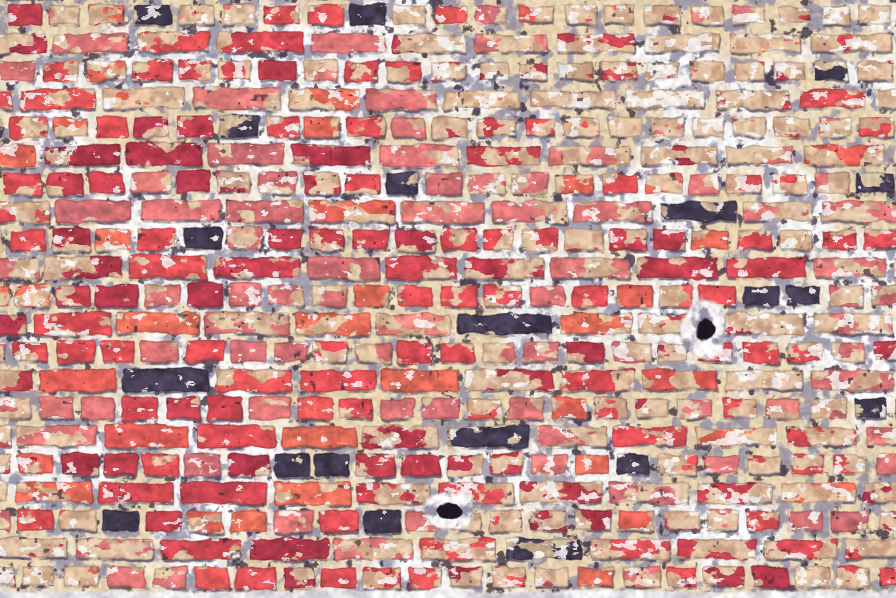
A Shadertoy shader for this texture:

```glsl
#define ROWS 21.25
#define COLS 10.5
#define ROW_SHIFT 0.25
#define JOINT 0.0042
#define RAGGED 0.011
#define WEAR 0.60
#define DARK_SHARE 0.055
#define GRAIN 150.0

const vec3 RED = vec3(0.87, 0.32, 0.34);
const vec3 CRIMSON = vec3(0.70, 0.23, 0.30);
const vec3 ORANGE = vec3(0.90, 0.44, 0.36);
const vec3 ROSE = vec3(0.87, 0.55, 0.54);
const vec3 SLATE = vec3(0.27, 0.24, 0.32);
const vec3 SOOT = vec3(0.20, 0.15, 0.21);
const vec3 CREAM = vec3(0.90, 0.82, 0.69);
const vec3 TAN = vec3(0.78, 0.66, 0.54);
const vec3 LIME = vec3(0.96, 0.95, 0.95);
const vec3 LILAC = vec3(0.58, 0.56, 0.64);

float hash(vec2 p) {
    vec3 q = fract(vec3(p.xyx) * 0.1031);
    q += dot(q, q.yzx + 33.33);
    return fract((q.x + q.y) * q.z);
}

float noise(vec2 p) {
    vec2 i = floor(p), f = fract(p);
    f = f * f * (3.0 - 2.0 * f);
    return mix(mix(hash(i), hash(i + vec2(1, 0)), f.x),
               mix(hash(i + vec2(0, 1)), hash(i + vec2(1, 1)), f.x), f.y);
}

float fbm(vec2 p) {
    float sum = 0.0, amp = 0.53;
    for (int i = 0; i < 4; i++) {
        sum += amp * noise(p);
        p = p * 2.03 + 17.1;
        amp *= 0.5;
    }
    return sum;
}

// Paint loss grows toward the top and the right
float wearField(vec2 p) {
    return 0.17 * smoothstep(0.60, 0.95, p.y) + 0.10 * smoothstep(0.6, 1.4, p.x)
         + 0.07 * smoothstep(0.25, 0.0, p.y) + 0.24 * (noise(p * 3.5 + 5.0) - 0.5);
}

// Signed distance to the nearest brick; rows alternate headers and stretchers
float brickDistance(vec2 p, out vec2 id) {
    float y = p.y * ROWS - ROW_SHIFT + 0.10 * (noise(p * vec2(3.0, 1.5)) - 0.5);
    float row = floor(y);
    float perWidth = COLS * (mod(row, 2.0) < 0.5 ? 2.0 : 1.0) / 1.5;
    float x = p.x * perWidth + hash(vec2(row, 4.0));
    x += 0.22 * (noise(vec2(x * 0.7, row * 7.0)) - 0.5);
    id = vec2(floor(x), row);
    vec2 cell = vec2(1.0 / perWidth, 1.0 / ROWS);
    vec2 local = (fract(vec2(x, y)) - 0.5) * cell;
    vec2 jitter = vec2(hash(id + 31.0), hash(id + 57.0)) * 0.0022;
    vec2 q = abs(local) - cell * 0.5 + JOINT + jitter + 0.004;
    float d = length(max(q, 0.0)) + min(max(q.x, q.y), 0.0) - 0.004;
    return d + RAGGED * (fbm(p * 38.0) - 0.5);
}

vec3 brickColor(vec2 p, vec2 id, float wear) {
    float pick = hash(id + 11.0);
    vec3 c = mix(RED, CRIMSON, smoothstep(0.45, 0.95, pick));
    c = mix(c, ORANGE, smoothstep(0.28, 0.05, pick));
    c = mix(c, ROSE, 0.65 * step(0.72, hash(id + 23.0)));
    c *= 0.74 + 0.52 * fbm(p * vec2(45.0, 65.0) + 9.0);
    bool dark = hash(id + 71.0) < DARK_SHARE;
    if (dark) c = SLATE * (0.6 + 0.8 * fbm(p * 60.0));
    // Flaked paint: cream plaster, then pale lime on top
    float bare = wear + 0.22 * (hash(id + 3.0) - 0.5) - (dark ? 0.08 : 0.0);
    float flake = fbm(p * vec2(24.0, 36.0) + id * 3.7) - WEAR + bare;
    vec3 plaster = mix(TAN, CREAM, smoothstep(0.3, 0.6, fbm(p * 50.0 + 2.0)));
    c = mix(c, plaster, 0.9 * smoothstep(0.0, 0.05, flake));
    float chips = fbm(p * vec2(50.0, 70.0) + 40.0) - 0.67 + 0.4 * bare;
    c = mix(c, LIME, 0.85 * smoothstep(0.0, 0.06, chips));
    float pits = noise(p * GRAIN) * fbm(p * 40.0 + 80.0);
    return mix(c, SOOT, 0.65 * smoothstep(0.50, 0.66, pits));
}

vec3 mortarColor(vec2 p, float wear) {
    vec3 c = mix(LIME, CREAM, smoothstep(0.40, 0.65, fbm(p * 9.0 + 3.0) + 0.5 * wear));
    c = mix(c, LILAC, 0.85 * smoothstep(0.50, 0.66, fbm(p * 45.0 + 60.0)));
    return mix(c, SOOT, 0.75 * smoothstep(0.63, 0.75, fbm(p * 55.0 + 21.0)));
}

// Broken socket ringed by pale filler
vec3 addHole(vec3 c, vec2 p, vec2 center, vec2 size) {
    float r = length((p - center) / size) + 0.9 * (fbm(p * 35.0) - 0.5);
    vec3 filler = mix(LILAC, LIME, smoothstep(0.35, 0.55, fbm(p * 40.0)));
    c = mix(c, filler, smoothstep(2.4, 1.9, r));
    return mix(c, SOOT * 0.6, smoothstep(1.0, 0.75, r));
}

void mainImage(out vec4 fragColor, in vec2 fragCoord) {
    vec2 p = fragCoord / iResolution.y;
    float aa = 1.0 / iResolution.y;
    float wear = wearField(p);
    vec2 id, shadowId;
    float smear = 0.012 * max(wear, 0.0);
    float d = brickDistance(p, id) + smear;
    float above = brickDistance(p + vec2(-0.0015, 0.0045), shadowId) + smear;

    // Joints with a broken shadow beneath each brick
    vec3 color = mortarColor(p, wear);
    float shade = smoothstep(0.0015, -0.0025, above) * smoothstep(0.36, 0.62, fbm(p * 30.0 + 13.0));
    color = mix(color, mix(LILAC, SOOT, 0.6), 0.85 * shade);

    // Bricks with darker, worn rims
    vec3 face = brickColor(p, id, wear);
    face *= 1.0 - 0.22 * smoothstep(-0.004, 0.0, d);
    color = mix(color, face, smoothstep(aa, -aa, d));

    // Sockets and the pale ledge at the foot
    color = addHole(color, p, vec2(1.178, 0.450), vec2(0.017, 0.022));
    color = addHole(color, p, vec2(0.752, 0.146), vec2(0.020, 0.014));
    float ledge = smoothstep(0.014, 0.008, p.y + 0.012 * (fbm(p * 25.0) - 0.5));
    color = mix(color, mix(LILAC, LIME, fbm(p * 30.0) + 0.3), ledge);

    color *= 0.94 + 0.14 * noise(p * GRAIN + 7.0);
    fragColor = vec4(clamp(color, 0.0, 1.0), 1.0);
}
```
